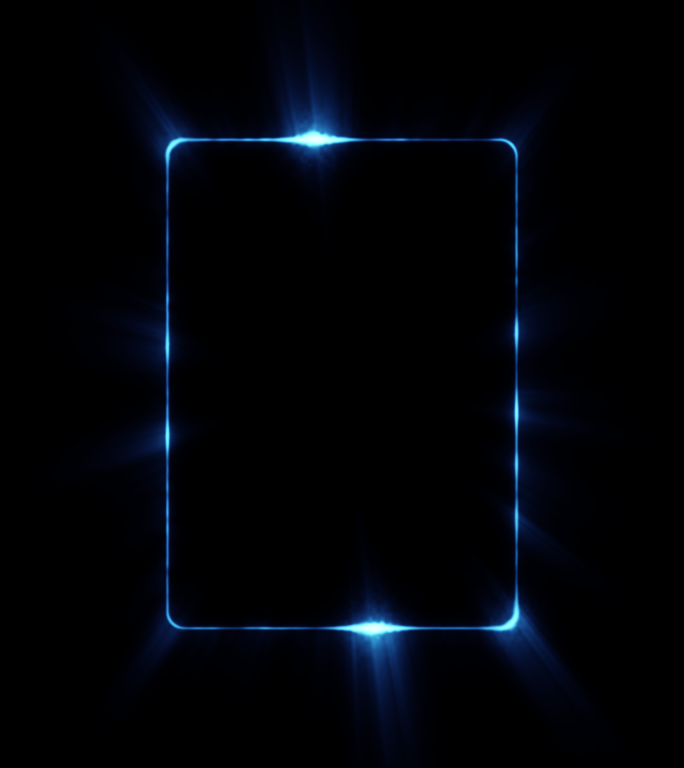
A Shadertoy shader for this background:

```glsl
#define FRAME_HALF vec2(0.2273, 0.3180)
#define CORNER_RADIUS 0.022
#define LINE_WIDTH 0.0017
#define FLARE_WIDTH 0.0085
#define RAY_GAIN 0.46
#define HALO_GAIN 0.09
#define TINT vec3(0.26, 1.1, 2.0)
#define TINT_POWER vec3(1.15, 1.25, 1.0)

const int SPOT_COUNT = 12;

// Hot spots on the frame: position, line brightness, ray strength
const vec4 SPOTS[SPOT_COUNT] = vec4[SPOT_COUNT](
    vec4(-0.0365, 0.320, 5.0, 1.0),
    vec4(0.0417, -0.320, 5.0, 1.0),
    vec4(-0.220, 0.311, 1.9, 0.62),
    vec4(0.221, -0.311, 2.4, 0.76),
    vec4(0.227, 0.066, 1.2, 0.38),
    vec4(0.227, -0.036, 1.8, 0.35),
    vec4(0.227, -0.105, 1.2, 0.34),
    vec4(0.227, -0.175, 0.7, 0.36),
    vec4(-0.227, 0.051, 1.1, 0.38),
    vec4(-0.227, -0.069, 1.5, 0.38),
    vec4(0.222, 0.312, 0.6, 0.34),
    vec4(-0.222, -0.312, 0.7, 0.36));

float hash(vec2 cell) {
    vec3 q = fract(vec3(cell.xyx) * 0.1031);
    q += dot(q, q.yzx + 33.33);
    return fract((q.x + q.y) * q.z);
}

float noise(vec2 p) {
    vec2 cell = floor(p), f = fract(p);
    f = f * f * (3.0 - 2.0 * f);
    return mix(mix(hash(cell), hash(cell + vec2(1, 0)), f.x),
               mix(hash(cell + vec2(0, 1)), hash(cell + vec2(1, 1)), f.x), f.y);
}

float roundedBox(vec2 p, vec2 halfSize, float radius) {
    vec2 q = abs(p) - halfSize + radius;
    return length(max(q, 0.0)) + min(max(q.x, q.y), 0.0) - radius;
}

// Streaks that run radially through the frame, stronger on the outside
float rays(vec2 p) {
    vec2 ratio = abs(p) / FRAME_HALF;
    float scale = max(max(ratio.x, ratio.y), 0.001);
    vec2 foot = p / scale;
    float travel = length(p - foot);
    float outside = smoothstep(0.95, 1.05, scale);
    float streaks = 0.4 + 0.8 * noise(foot * 75.0 + 40.0) * (0.4 + noise(foot * 210.0 + 90.0));
    float light = 0.14 * noise(foot * 30.0 + 11.0) * exp(-travel / 0.035) * outside;
    for (int i = 0; i < SPOT_COUNT; i++) {
        float strength = SPOTS[i].w;
        float spread = (0.019 + 0.014 * strength) * mix(0.75, 1.0, outside);
        float reach = (0.034 + 0.028 * strength) * mix(0.6, 1.0, outside);
        float offset = distance(foot, SPOTS[i].xy) / spread;
        light += strength * exp(-offset * offset - travel / reach);
        // Narrow spike that reaches far into the frame
        float spike = exp(-offset * offset * 12.0 - travel / 0.09);
        light += 0.12 * pow(strength, 4.0) * spike;
    }
    return RAY_GAIN * light * streaks * mix(0.42, 1.0, outside);
}

// Thin uneven outline, swollen around the strongest spots
float outline(vec2 p) {
    float d = abs(roundedBox(p, FRAME_HALF, CORNER_RADIUS));
    float grain = noise(p * 28.0 + 17.0) * (0.3 + noise(p * 90.0 + 60.0));
    float brightness = 0.13 + 0.85 * grain;
    float swell = 0.0;
    float bloom = 0.0;
    for (int i = 0; i < SPOT_COUNT; i++) {
        float away = distance(p, SPOTS[i].xy);
        float spread = 0.011 + 0.005 * SPOTS[i].z;
        float power = pow(SPOTS[i].w, 3.0);
        brightness += SPOTS[i].z * exp(-away * away / (spread * spread));
        swell += power * exp(-away / 0.016);
        bloom += power * exp(-away / 0.014);
    }
    float ragged = 0.65 + 0.7 * noise(p * 190.0 + 30.0);
    float width = max(LINE_WIDTH, 0.7 / iResolution.y) + FLARE_WIDTH * swell * ragged;
    float core = exp(-d * d / (width * width));
    return brightness * (core + HALO_GAIN * exp(-d / 0.008)) + 0.8 * bloom * ragged;
}

void mainImage(out vec4 fragColor, in vec2 fragCoord) {
    vec2 p = (fragCoord - 0.5 * iResolution.xy) / iResolution.y;
    float light = outline(p) + rays(p);

    // Exposure takes faint light to navy and strong light to white
    vec3 color = 1.0 - exp(-TINT * pow(vec3(light), TINT_POWER));
    fragColor = vec4(color, 1.0);
}
```
